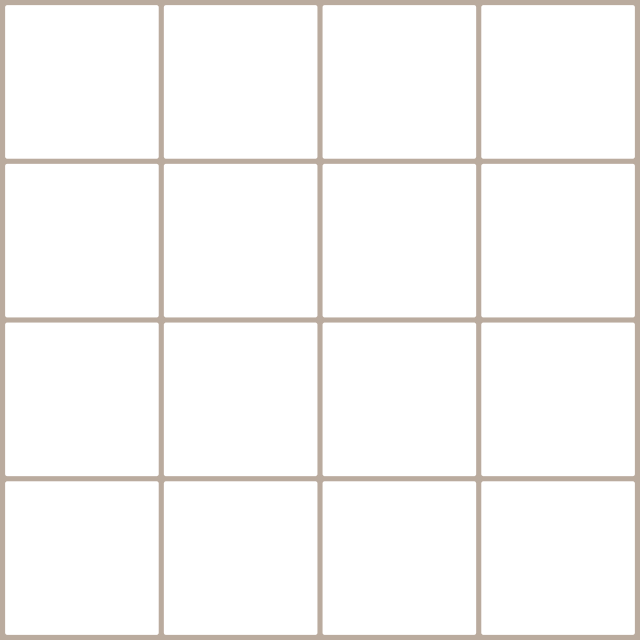
Give the GLSL for this pattern, as a three.js fragment shader.

```glsl
// Draws a four by four grid of plain white square tiles with beige grout.
varying vec2 vUv;

const float TILES = 4.0;            // tiles across and up
const float GROUT_WIDTH = 0.008;    // joint and outer border
const float CORNER_RADIUS = 0.0035;
const vec3 TILE_COLOR = vec3(1.0);
const vec3 GROUT_COLOR = vec3(0.73, 0.67, 0.62);

// Signed distance to a rounded square centred on the origin.
float roundedSquare(vec2 p, float halfSize, float radius) {
  vec2 q = abs(p) - halfSize + radius;
  return length(max(q, 0.0)) + min(max(q.x, q.y), 0.0) - radius;
}

void main() {
  // The border is as wide as a joint, so there is one more joint than tiles.
  float pitch = (1.0 - GROUT_WIDTH) / TILES;
  float halfTile = 0.5 * (pitch - GROUT_WIDTH);

  // Position relative to the centre of the nearest tile.
  vec2 gridPos = (vUv - 0.5 * GROUT_WIDTH) / pitch;
  vec2 cell = clamp(floor(gridPos), 0.0, TILES - 1.0);
  vec2 local = (gridPos - cell - 0.5) * pitch;

  // Edge coverage, softened over one pixel.
  float dist = roundedSquare(local, halfTile, CORNER_RADIUS);
  float pixel = max(fwidth(vUv.x), fwidth(vUv.y));
  float tile = clamp(0.5 - dist / pixel, 0.0, 1.0);

  gl_FragColor = vec4(mix(GROUT_COLOR, TILE_COLOR, tile), 1.0);
}
```
